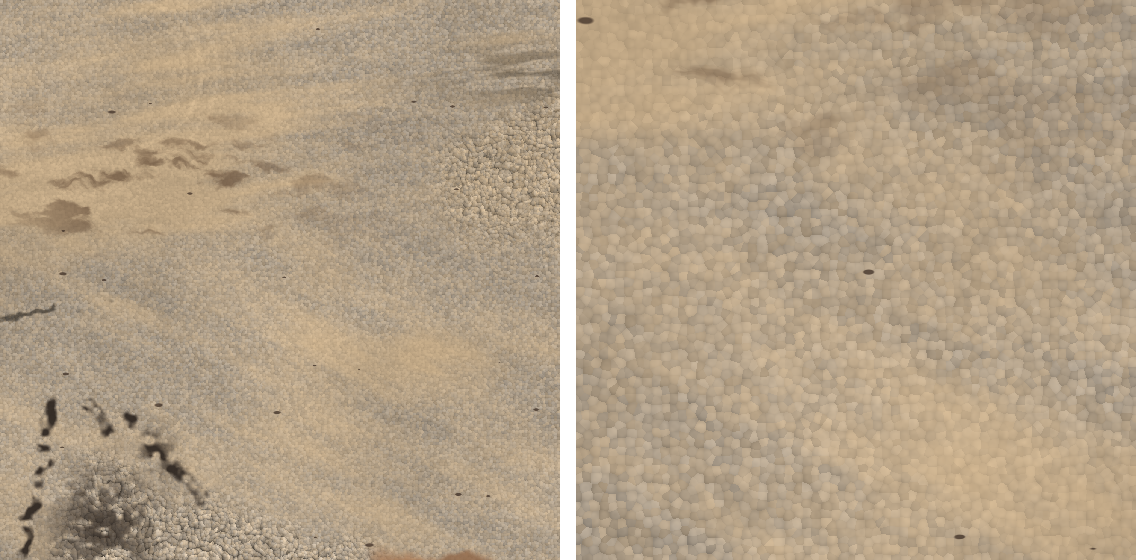
Left: the whole. Right: its middle third, enlarged.
Write a three.js fragment shader that draws this texture.

```glsl
// Dry sandy ground seen from above, with gravel drifts, rubble heaps, faint tracks and dark ruts.
varying vec2 vUv;

float hash(vec2 p) {
  vec3 q = fract(p.xyx * 0.1031);
  q += dot(q, q.yzx + 33.33);
  return fract((q.x + q.y) * q.z);
}

float noise(vec2 p) {
  vec2 i = floor(p), f = fract(p);
  f = f * f * (3.0 - 2.0 * f);
  return mix(mix(hash(i), hash(i + vec2(1, 0)), f.x),
             mix(hash(i + vec2(0, 1)), hash(i + vec2(1, 1)), f.x), f.y);
}

float fbm(vec2 p) {
  float sum = 0.0, amp = 0.52;
  for (int i = 0; i < 5; i++) {
    sum += amp * noise(p);
    p = mat2(1.6, 1.2, -1.2, 1.6) * p + 7.3;
    amp *= 0.5;
  }
  return sum;
}

// Noise drawn out along a direction
float streaks(vec2 p, float angle, vec2 scale) {
  float c = cos(angle), s = sin(angle);
  return fbm(vec2(c * p.x + s * p.y, c * p.y - s * p.x) * scale);
}

float blob(vec2 p, vec2 center, vec2 radius) {
  vec2 d = (p - center) / radius;
  return exp(-dot(d, d));
}

float rut(vec2 p, vec2 a, vec2 b, float width) {
  vec2 d = b - a;
  float t = clamp(dot(p - a, d) / dot(d, d), 0.0, 1.0);
  return 1.0 - smoothstep(0.2 * width, width, length(p - a - d * t));
}

// Nearest stone: tone, tint, gap darkness, slope towards the light
vec4 stones(vec2 p) {
  vec2 cell = floor(p), nearestId = cell, nearest = vec2(9.0);
  for (int y = -1; y <= 1; y++)
    for (int x = -1; x <= 1; x++) {
      vec2 id = cell + vec2(x, y);
      vec2 r = p - id - 0.15 - 0.7 * vec2(hash(id), hash(id + 57.0));
      if (dot(r, r) < dot(nearest, nearest)) { nearest = r; nearestId = id; }
    }
  return vec4(hash(nearestId + 13.0) - 0.5, hash(nearestId + 91.0) - 0.5,
              smoothstep(0.3, 0.85, length(nearest)), dot(nearest, vec2(0.5, 0.7)));
}

void main() {
  vec2 p = vUv;
  vec2 q = p + 0.14 * (vec2(fbm(p * 6.0), fbm(p * 6.0 + 19.0)) - 0.5);
  vec2 rough = p + 0.035 * (vec2(fbm(p * 28.0), fbm(p * 28.0 + 31.0)) - 0.5);

  // Where sand, gravel and heaps lie
  float drift = streaks(p, -0.45, vec2(5.0, 24.0));
  float level = streaks(p, 0.12, vec2(5.0, 38.0));
  float streak = mix(drift, level, smoothstep(0.45, 0.7, p.y));
  float sand = blob(q, vec2(0.16, 0.66), vec2(0.4, 0.13))
             + 0.65 * blob(q, vec2(0.36, 0.87), vec2(0.25, 0.2))
             + 0.6 * blob(q, vec2(0.83, 0.38), vec2(0.23, 0.05))
             + 0.45 * blob(q, vec2(0.6, 0.25), vec2(0.16, 0.13));
  sand = clamp(sand + 1.5 * (streak - 0.5) + 0.6 * (fbm(p * 9.0) - 0.4), 0.0, 1.0);
  float rubble = smoothstep(-0.03, 0.06, 0.27 - 0.38 * q.x - q.y) * smoothstep(0.07, 0.17, q.x);
  float mound = smoothstep(0.3, 0.8, blob(q, vec2(0.98, 0.69), vec2(0.22, 0.16)));
  float heap = max(rubble, 0.75 * mound);
  sand *= 1.0 - heap;

  // Ground colour with broad tonal drift
  vec3 color = mix(vec3(0.675, 0.615, 0.535), vec3(0.73, 0.635, 0.505), sand);
  color *= 1.0 + 0.16 * (streak - 0.5) + 0.14 * (fbm(p * 4.0 + 3.0) - 0.5);
  color = mix(color, vec3(0.69, 0.61, 0.5), 0.6 * mound);

  // Fine gravel everywhere, larger stones on the heaps
  vec4 fine = stones(p * 190.0);
  vec4 coarse = stones(rough * vec2(105.0, 90.0));
  float grit = mix(0.18, 0.07, sand);
  color *= 1.02 + grit * (fine.x - 0.5 * fine.z + 0.4 * fine.w) + 0.07 * (noise(p * 300.0) - 0.5);
  color += fine.y * (1.0 - sand) * vec3(0.025, 0.0, -0.035);
  color *= 1.0 + heap * (0.2 * coarse.x + 0.4 * coarse.w - 0.3 * coarse.z + 0.04);

  // Curved wheel tracks and raked shadows
  float ring = length((p - vec2(0.21, 0.87)) * vec2(1.0, 1.1));
  float arcs = smoothstep(0.3, 1.0, cos((ring - 0.15) * 210.0)) * exp(-pow((ring - 0.15) / 0.045, 2.0));
  color *= 1.0 + 0.05 * arcs * smoothstep(0.12, 0.3, p.x);
  float raked = blob(p, vec2(0.95, 0.87), vec2(0.18, 0.055)) * smoothstep(0.46, 0.62, level);
  color *= 1.0 - 0.3 * raked;

  // Damp stains on the sand, thin dark cracks on the left
  float damp = smoothstep(0.52, 0.72, streaks(rough, -0.08, vec2(14.0, 38.0)));
  damp *= min(1.0, 1.4 * blob(q, vec2(0.27, 0.68), vec2(0.27, 0.09)));
  color = mix(color, vec3(0.42, 0.33, 0.25), 0.75 * damp);
  float crack = rut(rough, vec2(0.0, 0.43), vec2(0.19, 0.46), 0.008) * smoothstep(0.4, 0.6, noise(p * 35.0));
  color *= 1.0 - 0.45 * crack;

  // Ruts and broken hollows
  float broken = smoothstep(0.3, 0.65, noise(p * 75.0) * 0.6 + noise(p * 24.0) * 0.4);
  float hollow = rut(rough, vec2(0.095, 0.28), vec2(0.045, 0.02), 0.016);
  hollow = max(hollow, rut(rough, vec2(0.16, 0.28), vec2(0.195, 0.23), 0.015));
  hollow = max(hollow, rut(rough, vec2(0.23, 0.25), vec2(0.36, 0.11), 0.02));
  hollow = max(hollow, 1.2 * blob(rough, vec2(0.285, 0.19), vec2(0.025, 0.035)));
  hollow = max(hollow, 0.75 * blob(rough, vec2(0.19, 0.06), vec2(0.09, 0.09)));
  color = mix(color, vec3(0.17, 0.14, 0.12), clamp(hollow * broken, 0.0, 0.92));

  // Sparse dark chips, one chance per cell
  vec2 id = floor(p * 13.0);
  vec2 chip = fract(p * 13.0) - 0.3 - 0.4 * vec2(hash(id + 5.0), hash(id + 8.0));
  float size = mix(0.035, 0.11, pow(hash(id + 21.0), 3.0));
  float fleck = 1.0 - smoothstep(0.5 * size, size, length(chip * vec2(0.8, 1.9)) + 0.04 * (noise(p * 120.0) - 0.5));
  color = mix(color, vec3(0.27, 0.21, 0.17), 0.8 * fleck * step(0.84, hash(id + 2.0)));

  // Reddish soil at the lower edge
  float soil = smoothstep(0.35, 0.65, blob(q, vec2(0.79, -0.01), vec2(0.12, 0.04)));
  color = mix(color, vec3(0.6, 0.43, 0.3) * (0.85 + 0.3 * fbm(p * 30.0)), 0.8 * soil);

  gl_FragColor = vec4(color, 1.0);
}
```
